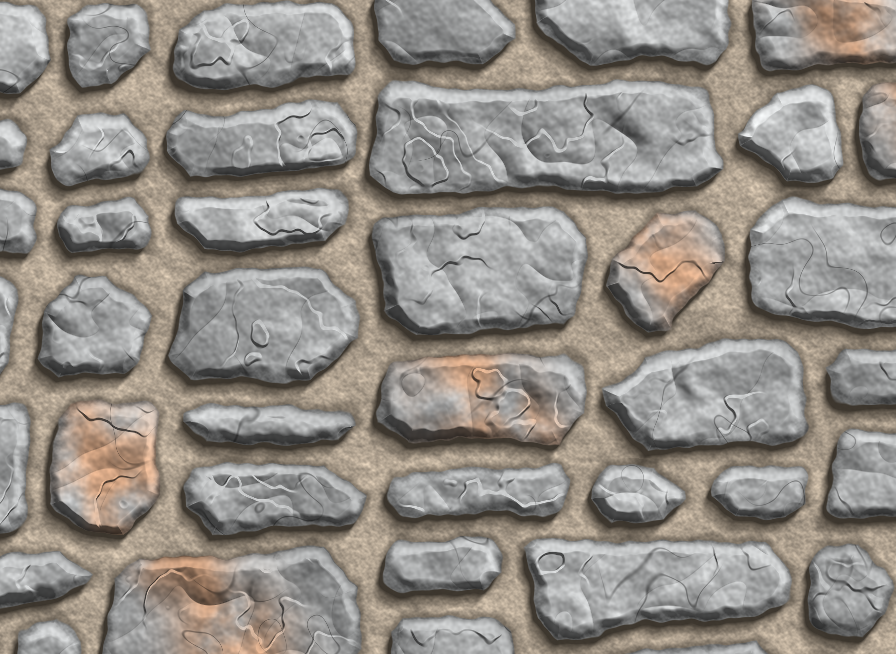
Write a WebGL 2 fragment shader that draws this texture.

```glsl
#version 300 es
precision highp float;
// Rubble wall of rough grey stones, some rust-stained, set in sandy mortar.
uniform vec2 u_resolution;
out vec4 fragColor;
// Layout, in canvas heights
const vec2 WALL_LO = vec2(-0.21, -0.13), WALL_HI = vec2(1.62, 1.16);
const float GAP = 0.018;     // half width of a mortar joint
const float CORNER = 0.035;  // rounding of stone corners
const float TILT = 0.10;     // slant of the joints
const float BEVEL = 0.020, BEVEL_HEIGHT = 0.012;
// Light and colour
const vec2 LIGHT = vec2(0.27, 0.55), SHADOW_REACH = vec2(0.016, 0.027);
const float SHADOW_STEPS = 5.0, RUST_SHARE = 0.18;
const vec3 STONE = vec3(0.640, 0.646, 0.648), RUST_TINT = vec3(1.14, 0.88, 0.70);
const vec3 MORTAR = vec3(0.69, 0.635, 0.565), SHADOW = vec3(0.20, 0.178, 0.148);

struct Stone { float edge; float id; vec2 center; };

float hash(vec2 p) {
  vec3 q = fract(p.xyx * 0.1031);
  q += dot(q, q.yzx + 33.33);
  return fract((q.x + q.y) * q.z);
}
float cornerSlope(vec2 cell, vec2 offset) {
  float angle = 6.2832 * hash(cell);
  return dot(vec2(cos(angle), sin(angle)), offset);
}
float noise(vec2 p) {
  vec2 i = floor(p), f = p - i, e = vec2(1.0, 0.0);
  vec2 u = f * f * f * (f * (f * 6.0 - 15.0) + 10.0);
  float below = mix(cornerSlope(i, f), cornerSlope(i + e, f - e), u.x);
  float above = mix(cornerSlope(i + e.yx, f - e.yx), cornerSlope(i + 1.0, f - 1.0), u.x);
  return 1.4 * mix(below, above, u.y);
}
float fbm(vec2 p) {
  float sum = 0.0, gain = 0.5;
  for (int i = 0; i < 5; i++, gain *= 0.5) {
    sum += gain * noise(p);
    p = mat2(1.6, 1.2, -1.2, 1.6) * p + 7.3;
  }
  return sum;
}
float smoothMin(float a, float b, float k) {
  float h = max(k - abs(a - b), 0.0) / k;
  return min(a, b) - h * h * k * 0.25;
}
// Splits the wall by slanted cuts; edge is positive inside a stone
Stone stoneAt(vec2 p) {
  float rough = 0.007 * noise(p * 15.0) + 0.004 * noise(p * 42.0);
  p += 0.018 * vec2(noise(p * 5.0), noise(p * 5.0 + 31.7));
  vec2 lo = WALL_LO, hi = WALL_HI;
  float id = 1.0, edge = 1.0;
  for (int i = 0; i < 8; i++) {
    vec2 size = hi - lo;
    int a = size.x > size.y * mix(1.1, 2.8, hash(vec2(id, 1.0))) ? 0 : 1, b = 1 - a;
    float chance = hash(vec2(id, 2.0));
    bool smallEnough = size.x * size.y < mix(0.04, 0.17, chance * chance);
    bool goodShape = size.x < 3.6 * size.y && size.y < 1.3 * size.x;
    if (size[a] < 0.22 || (smallEnough && goodShape)) break;
    float cut = mix(lo[a], hi[a], mix(0.34, 0.66, hash(vec2(id, 3.0))));
    float slope = TILT * (hash(vec2(id, 4.0)) - 0.5) / size[b];
    float side = p[a] - cut - slope * (p[b] - 0.5 * (lo[b] + hi[b]));
    edge = smoothMin(edge, abs(side), CORNER);
    if (side > 0.0) lo[a] = cut; else hi[a] = cut;
    id = 2.0 * id + step(0.0, side);
  }
  // Each corner is chipped off by its own amount
  vec2 center = 0.5 * (lo + hi), extent = 0.5 * (hi - lo);
  vec2 inset = extent - abs(p - center), quadrant = step(center, p);
  float chip = 0.6 * hash(vec2(id, 5.0 + quadrant.x + 2.0 * quadrant.y));
  edge = min(edge, 0.7 * (inset.x + inset.y) - chip * min(extent.x, extent.y));
  return Stone(edge + rough - GAP * mix(0.8, 1.2, hash(vec2(id, 9.0))), id, center);
}
// Own patch of noise space for each stone
vec2 stoneSpace(vec2 p, float id) {
  return p + 40.0 * vec2(hash(vec2(id, 10.0)), hash(vec2(id, 11.0)));
}
// Cleft ledges, creased facets and fine roughness above gritty mortar
float height(vec2 p) {
  Stone s = stoneAt(p);
  float grit = 0.008 * fbm(p * 14.0);
  if (s.edge < 0.0) return grit;
  vec2 q = stoneSpace(p, s.id);
  float strata = fract(6.0 * fbm(q * 3.0));
  float ledge = (smoothstep(0.88, 1.0, strata) - strata) * smoothstep(-0.25, 0.35, noise(q * 6.0 + 5.0));
  float crease = abs(noise(q * 7.0 + 0.5 * noise(q * 11.0)));
  float relief = BEVEL_HEIGHT + 0.006 * ledge + 0.018 * crease + 0.022 * fbm(q * 6.0);
  return mix(grit, relief, smoothstep(0.0, BEVEL, s.edge));
}
vec3 stoneColor(vec2 p, Stone s) {
  vec2 q = stoneSpace(p, s.id);
  float tone = 0.925 + 0.15 * hash(vec2(s.id, 12.0)) + 0.22 * fbm(q * 4.0) + 0.08 * noise(q * 130.0);
  float crack = 1.0 - smoothstep(0.0, 0.035, abs(noise(q * 6.0 + 0.6 * noise(q * 14.0))));
  crack *= smoothstep(0.0, 0.3, noise(q * 5.0 + 9.0));
  float across = dot(p - s.center, vec2(0.86, 0.51)) + 0.06 * noise(q * 8.0);
  float rust = step(hash(vec2(s.id, 13.0)), RUST_SHARE) * exp(-across * across / 0.006);
  rust *= smoothstep(-0.5, 0.2, fbm(q * 9.0));
  float rim = mix(0.72, 1.0, smoothstep(0.0, 0.012, s.edge));
  return STONE * tone * rim * (1.0 - 0.32 * crack) * mix(vec3(1.0), RUST_TINT, rust);
}
// Shadow below and left of stones, with contact shade all round
float mortarShade(vec2 p, float edge) {
  float shade = 0.45 * (1.0 - smoothstep(0.0, 0.013, -edge));
  for (float i = 1.0; i <= SHADOW_STEPS; i++)
    shade += smoothstep(-0.003, 0.004, stoneAt(p + SHADOW_REACH * i / SHADOW_STEPS).edge) / SHADOW_STEPS;
  return min(shade, 1.0);
}
void main() {
  vec2 p = gl_FragCoord.xy / u_resolution.y, e = vec2(0.002, 0.0);
  Stone s = stoneAt(p);
  vec2 slope = (vec2(height(p + e), height(p + e.yx)) - height(p)) / e.x;
  float light = clamp(1.0 - dot(slope, LIGHT), 0.4, 1.25), blur = 0.8 / u_resolution.y;
  vec3 sand = MORTAR * light * (1.0 + 0.12 * noise(p * 150.0) + 0.12 * fbm(p * 9.0));
  vec3 mortar = mix(sand, SHADOW, 0.92 * mortarShade(p, s.edge));
  vec3 color = mix(mortar, stoneColor(p, s) * light, smoothstep(-blur, blur, s.edge));
  fragColor = vec4(color, 1.0);
}
```
